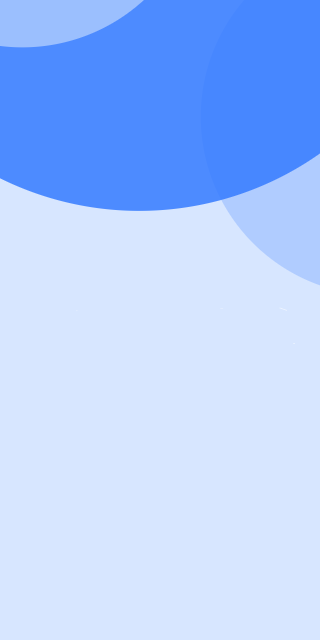
A Shadertoy shader for this background:

```glsl
#define BASE_COLOR vec3(0.843, 0.902, 1.0)
#define DOME_COLOR vec3(0.302, 0.545, 1.0)
#define CORNER_COLOR vec3(0.608, 0.749, 0.996)
#define VEIL_COLOR vec3(0.205, 0.477, 1.0)
#define VEIL_OPACITY 0.24
#define SPECK_OPACITY 0.6
// Circles: centre x, centre y, radius, in canvas widths
#define DOME vec3(0.435, 2.320, 0.979)
#define CORNER vec3(0.070, 2.413, 0.561)
#define VEIL vec3(1.186, 1.635, 0.5586)

// Smooth coverage of a signed distance, one pixel wide
float coverage(float dist, float pixel) {
    return clamp(0.5 - dist / pixel, 0.0, 1.0);
}

float disc(vec2 p, vec3 circle, float pixel) {
    return coverage(length(p - circle.xy) - circle.z, pixel);
}

// Tapered dash: position, half length and slope
float dash(vec2 p, vec2 center, float halfLength, float slope, float pixel) {
    vec2 d = p - center;
    float x = clamp(d.x, -halfLength, halfLength);
    return coverage(length(d - vec2(x, slope * x)) - 0.0012, pixel);
}

void mainImage(out vec4 fragColor, in vec2 fragCoord) {
    // The canvas spans 1 by 2 units
    vec2 p = fragCoord / iResolution.xy * vec2(1.0, 2.0);
    float pixel = 2.0 / iResolution.y;

    // Layered discs
    vec3 color = BASE_COLOR;
    color = mix(color, DOME_COLOR, disc(p, DOME, pixel));
    color = mix(color, CORNER_COLOR, disc(p, CORNER, pixel));
    color = mix(color, VEIL_COLOR, VEIL_OPACITY * disc(p, VEIL, pixel));

    // Faint white specks
    float specks = dash(p, vec2(0.885, 1.034), 0.010, -0.35, pixel);
    specks = max(specks, dash(p, vec2(0.919, 0.927), 0.001, 0.0, pixel));
    specks = max(specks, 0.5 * dash(p, vec2(0.693, 1.036), 0.003, 0.0, pixel));
    specks = max(specks, 0.5 * dash(p, vec2(0.240, 1.029), 0.001, 0.0, pixel));
    color = mix(color, vec3(1.0), SPECK_OPACITY * specks);

    fragColor = vec4(color, 1.0);
}
```
